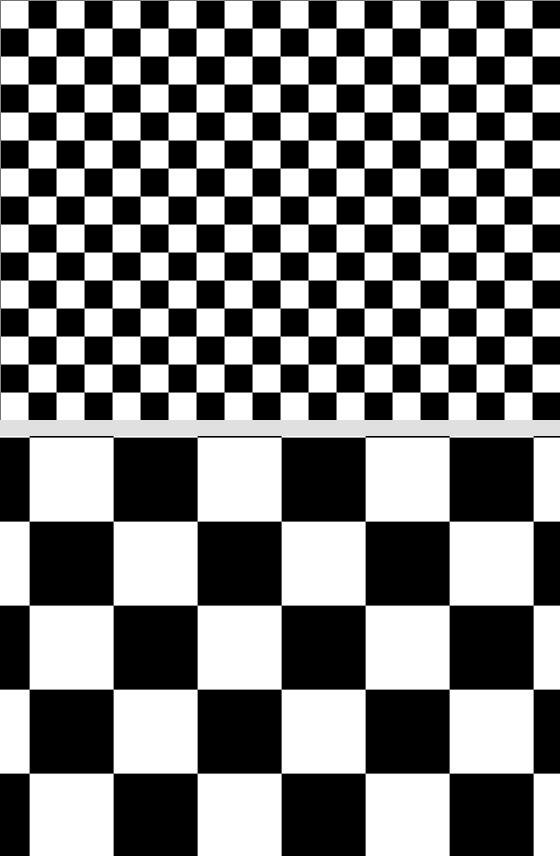
Top: the whole. Bottom: its middle third, enlarged.
Reproduce this pattern procedurally as a WebGL 1 fragment shader.

```glsl
precision highp float;
// Black and white checkerboard, 20 by 15 squares, with thin soft grey edges.

uniform vec2 u_resolution;

const float ROWS = 15.0;
const vec2 GRID_SHIFT = vec2(0.01953);  // right and down, in squares
const float EDGE_PIXELS = 1.22;         // full width of the soft edge
const vec3 DARK = vec3(0.0);
const vec3 LIGHT = vec3(1.0);

// Square wave per axis: +1 on even cells, -1 on odd ones, linear across edges.
vec2 softSquareWave(vec2 p, float halfEdge) {
  vec2 edgeDistance = 0.5 - abs(fract(p) - 0.5);
  vec2 side = 1.0 - 2.0 * mod(floor(p), 2.0);
  return side * clamp(edgeDistance / halfEdge, 0.0, 1.0);
}

// 1 on light squares, 0 on dark squares.
float checker(vec2 p, float halfEdge) {
  vec2 wave = softSquareWave(p, halfEdge);
  return 0.5 + 0.5 * wave.x * wave.y;
}

void main() {
  // Measure in squares from the top left corner.
  float pixel = ROWS / u_resolution.y;
  vec2 fromTopLeft = vec2(gl_FragCoord.x, u_resolution.y - gl_FragCoord.y);
  vec2 p = fromTopLeft * pixel - GRID_SHIFT;

  float light = checker(p, 0.5 * EDGE_PIXELS * pixel);
  gl_FragColor = vec4(mix(DARK, LIGHT, light), 1.0);
}
```
